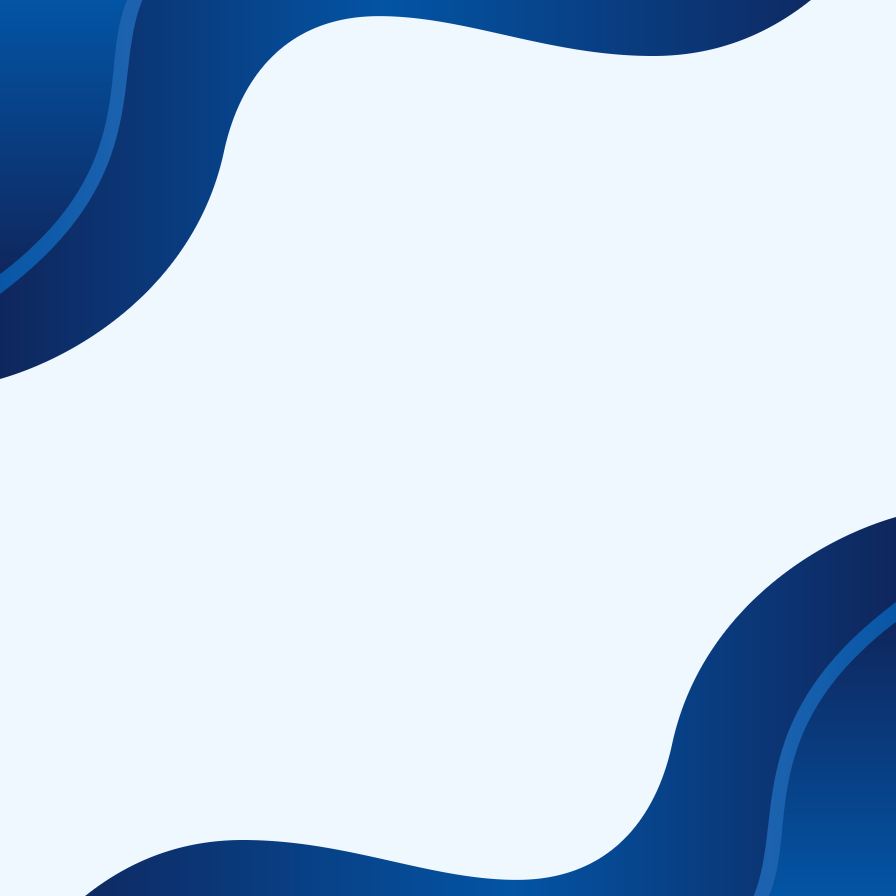
Give the GLSL for this background, as a WebGL 1 fragment shader.

```glsl
precision highp float;
// Pale backdrop with blue wavy ribbons in two opposite corners.

uniform vec2 u_resolution;

vec2 bezier(vec2 a, vec2 b, vec2 c, vec2 d, float t) {
  float s = 1.0 - t;
  return s * s * s * a + 3.0 * s * t * (s * b + t * c) + t * t * t * d;
}

// Approximate signed distance to a curve that is monotone in x,
// positive on the side of the corner.
float insideCurve(vec2 p, vec2 a, vec2 b, vec2 c, vec2 d) {
  float low = 0.0;
  float high = 1.1; // slight overshoot carries the curve past the canvas edge
  for (int i = 0; i < 18; i++) {
    float middle = 0.5 * (low + high);
    if (bezier(a, b, c, d, middle).x < p.x) low = middle;
    else high = middle;
  }
  float t = 0.5 * (low + high);
  float s = 1.0 - t;
  vec2 tangent = s * s * (b - a) + 2.0 * s * t * (c - b) + t * t * (d - c);
  return (bezier(a, b, c, d, t).y - p.y) * tangent.x / length(tangent);
}

// Large wave: four joined curves, chosen by x.
float insideWave(vec2 p) {
  vec2 bend = vec2(0.250, 0.169);
  vec2 crest = vec2(0.423, 0.018);
  vec2 trough = vec2(0.729, 0.0625);
  if (p.x < bend.x)
    return insideCurve(p, vec2(0.0, 0.423), vec2(0.094, 0.396), vec2(0.219, 0.314), bend);
  if (p.x < crest.x)
    return insideCurve(p, bend, vec2(0.268, 0.086), vec2(0.320, 0.018), crest);
  if (p.x < trough.x)
    return insideCurve(p, crest, vec2(0.521, 0.018), vec2(0.612, 0.0625), trough);
  return insideCurve(p, trough, vec2(0.797, 0.0625), vec2(0.855, 0.040), vec2(0.905, 0.0));
}

float coverage(float distanceInside) {
  return clamp(0.5 + distanceInside * min(u_resolution.x, u_resolution.y), 0.0, 1.0);
}

void main() {
  // Measure from the top left and fold the opposite corner onto it.
  vec2 p = gl_FragCoord.xy / u_resolution;
  p.y = 1.0 - p.y;
  if (p.x + p.y > 1.0) p = 1.0 - p;

  vec3 navy = vec3(0.06, 0.15, 0.365);
  vec3 azure = vec3(0.01, 0.33, 0.645);
  vec3 color = vec3(0.943, 0.973, 1.0);

  // Wave, brightest near its middle
  float brightness = min(p.x / 0.43, (0.95 - p.x) / 0.52);
  vec3 waveColor = mix(navy, azure, clamp(brightness, 0.0, 1.0));
  color = mix(color, waveColor, coverage(insideWave(p)));

  // Light stripe
  float stripe = insideCurve(p, vec2(0.0, 0.328), vec2(0.174, 0.198),
                             vec2(0.124, 0.085), vec2(0.159, 0.0));
  vec3 stripeColor = mix(vec3(0.03, 0.34, 0.65), vec3(0.11, 0.385, 0.685),
                         clamp(p.x / 0.14, 0.0, 1.0));
  color = mix(color, stripeColor, coverage(stripe));

  // Corner panel, fading downward
  float panel = insideCurve(p, vec2(0.0, 0.306), vec2(0.159, 0.185),
                            vec2(0.109, 0.0755), vec2(0.142, 0.0));
  vec3 panelColor = mix(azure, navy, clamp(p.y / 0.306, 0.0, 1.0));
  color = mix(color, panelColor, coverage(panel));

  gl_FragColor = vec4(color, 1.0);
}
```
